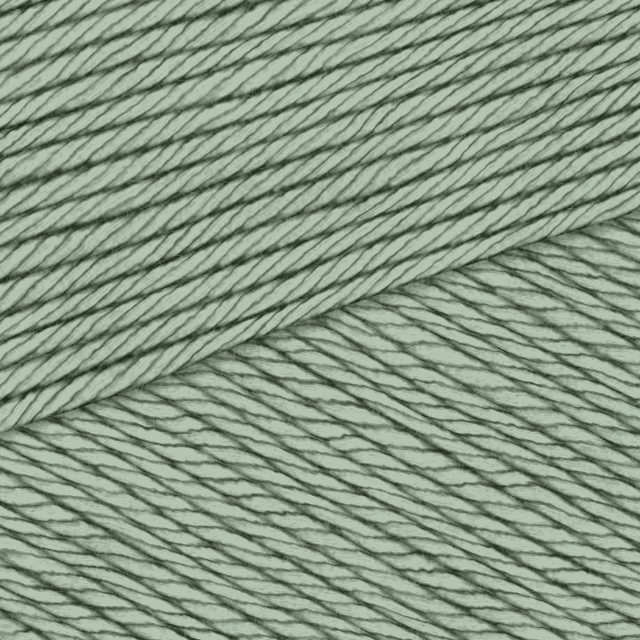
Write a Shadertoy shader that draws this texture.

```glsl
const vec3 DARK = vec3(0.10, 0.15, 0.08);
const vec3 LIGHT = vec3(0.71, 0.77, 0.69);

// Upper layer: strands fan out from a sloping front edge
const float EDGE_START = 0.325;
const float EDGE_SLOPE = 0.352;
const vec2 UPPER_PITCH = vec2(0.047, 0.039);  // at left, at right
const float UPPER_PLY = 0.046;
const float UPPER_LEAN = 2.2;
const float UPPER_GAP = 0.88;
const float UPPER_PLY_DEPTH = 0.36;

// Lower layer: strands run down to the right
const float LOWER_SLOPE = 0.60;
const float LOWER_PITCH = 0.044;
const float LOWER_PLY = 0.050;
const float LOWER_LEAN = 2.4;
const float LOWER_GAP = 0.76;
const float LOWER_PLY_DEPTH = 0.44;

const float WOBBLE = 0.36;
const float FRAY = 0.16;
const float FIBRE_DEPTH = 0.34;
const float GRAIN = 0.16;
const float SHADOW_REACH = 0.03;
const int HAIR_LAYERS = 14;
const float HAIR_WIDTH = 0.0005;
const float HAIR_STRENGTH = 0.30;

float hash(vec2 p) {
    vec3 q = fract(vec3(p.xyx) * 0.1031);
    q += dot(q, q.yzx + 33.33);
    return fract((q.x + q.y) * q.z);
}

float noise(vec2 p) {
    vec2 i = floor(p), f = fract(p);
    f = f * f * (3.0 - 2.0 * f);
    vec2 e = vec2(0.0, 1.0);
    return mix(mix(hash(i), hash(i + e.yx), f.x),
               mix(hash(i + e.xy), hash(i + e.yy), f.x), f.y);
}

// q.x counts plies along the strand, q.y counts strands; returns brightness
float yarn(vec2 q, float lean, float gapDepth, float plyDepth) {
    float id = floor(q.y);
    float across = 2.0 * fract(q.y) - 1.0;
    float turn = mix(across * 0.5, asin(across * 0.98) / 3.14159, 0.6) + 0.5;

    // Helical plies of uneven width with frayed borders
    float drift = 0.8 * noise(vec2(q.x * 0.6, id * 5.3));
    float fray = FRAY * (noise(vec2(q.x * 5.0, q.y * 6.0)) - 0.5);
    float ply = q.x + 7.0 * hash(vec2(id, 4.0)) + drift + fray - lean * turn;
    float plySide = abs(2.0 * fract(ply) - 1.0);
    float groove = smoothstep(0.58, 1.0, plySide);
    float depth = plyDepth * mix(0.5, 1.3, noise(vec2(q.x * 0.9, id * 3.7)));
    float shade = 1.03 - 0.20 * plySide * plySide - depth * groove
                + 0.16 * (fract(ply) - 0.5) * (1.0 - groove);

    // Fine fibres follow the plies
    float fibre = 0.5 * noise(vec2(ply * 10.0, turn * 5.0 + id * 7.0))
                + 0.5 * noise(vec2(ply * 23.0, turn * 9.0 + id * 11.0));
    shade += FIBRE_DEPTH * (fibre - 0.5);

    // Rounded strand, scalloped gaps and a shaded underside
    float gap = 1.0 - abs(across) - 0.14 * plySide * plySide + fray;
    float open = gapDepth * mix(0.65, 1.12, noise(vec2(q.x * 0.5, floor(q.y + 0.5) * 2.3)));
    shade *= 1.0 - open * (1.0 - smoothstep(-0.08, 0.40, gap));
    return shade * (1.0 - 0.14 * smoothstep(0.0, 1.0, -across));
}

// Short curved stray hairs, one per cell in each turned layer
float hairs(vec2 p, float pixel) {
    float cover = 0.0;
    for (int i = 0; i < HAIR_LAYERS; i++) {
        float k = float(i), angle = 2.4 * k;
        float scale = 12.0 + 1.3 * k;
        float c = cos(angle), s = sin(angle);
        vec2 g = mat2(c, s, -s, c) * p * scale + 13.7 * k + 50.0;
        vec2 cell = floor(g);
        g -= cell + 0.5;
        float bend = hash(cell + 3.1) - 0.5;
        float lift = 0.5 * (hash(cell + 8.6) - 0.5);
        float curve = lift + bend * (0.5 * g.x + 1.8 * g.x * g.x);
        float dist = abs(g.y - curve) / scale;
        float line = 1.0 - smoothstep(0.0, HAIR_WIDTH + pixel, dist);
        line *= 1.0 - smoothstep(0.2, 0.48, max(abs(g.x), abs(g.y)));
        cover = max(cover, line * hash(cell + 21.4));
    }
    return cover;
}

void mainImage(out vec4 fragColor, in vec2 fragCoord) {
    vec2 p = fragCoord / iResolution.y;
    float pixel = 1.0 / iResolution.y;

    // Strand coordinates of both layers
    float pitch = mix(UPPER_PITCH.x, UPPER_PITCH.y, p.x);
    vec2 upper = vec2(p.x / UPPER_PLY, (p.y - EDGE_START - EDGE_SLOPE * p.x) / pitch);
    vec2 lower = vec2(p.x / LOWER_PLY, (p.y + LOWER_SLOPE * p.x) / LOWER_PITCH);
    upper.y += WOBBLE * (noise(vec2(p.x * 5.0, upper.y * 0.8 + 20.0)) - 0.5);
    lower.y += WOBBLE * (noise(vec2(p.x * 6.0, lower.y * 0.8 + 40.0)) - 0.5);

    // Lower layer lies in the shadow of the front edge
    float height = upper.y * pitch;
    float lit = smoothstep(-0.2 * SHADOW_REACH, SHADOW_REACH, -height);
    float below = yarn(lower, LOWER_LEAN, LOWER_GAP, LOWER_PLY_DEPTH) * mix(0.5, 1.0, lit);
    float above = yarn(upper, UPPER_LEAN, UPPER_GAP, UPPER_PLY_DEPTH);
    float shade = mix(below, above, smoothstep(-pixel, pixel, height));

    // Soft unevenness, grain and stray hairs
    shade *= 0.94 + 0.12 * noise(p * 7.0);
    shade += GRAIN * (noise(p * 230.0) - 0.5);
    shade = mix(shade, 0.82, HAIR_STRENGTH * hairs(p, pixel));
    fragColor = vec4(mix(DARK, LIGHT, clamp(shade, 0.0, 1.0)), 1.0);
}
```
